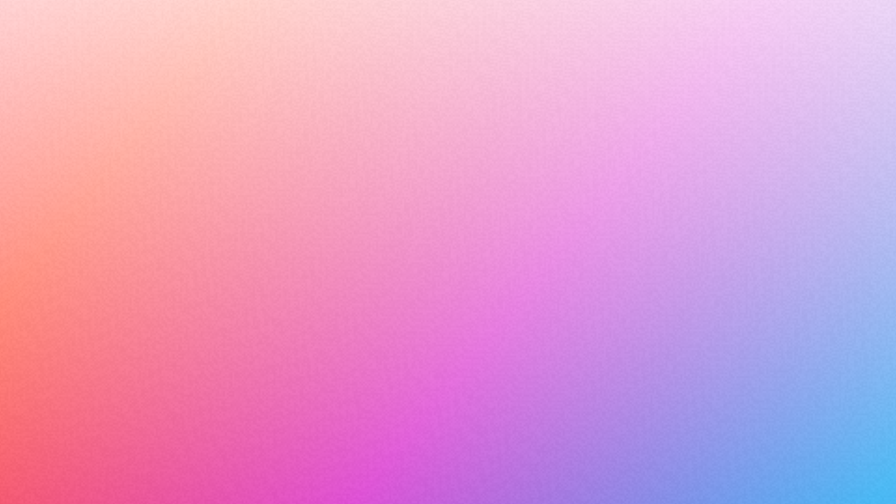
This background is drawn by a WebGL 1 fragment shader. Its source:

```glsl
precision highp float;

uniform vec2 u_resolution;

// Colours along the diagonal
const vec3 CORAL   = vec3(1.00, 0.36, 0.37);
const vec3 ORANGE  = vec3(1.00, 0.365, 0.27);
const vec3 MAGENTA = vec3(0.87, 0.315, 0.835);
const vec3 BLUE    = vec3(0.285, 0.72, 0.955);

// Positions of the colour stops, 0 at upper left and 1 at lower right
const float ORANGE_STOP  = 0.19;
const float MAGENTA_STOP = 0.585;
const float BLUE_STOP    = 0.98;

const vec2  AXIS_WEIGHTS   = vec2(0.685, 0.315); // rightward, downward
const float VEIL_STRENGTH  = 0.72;  // white at the top edge
const float GRAIN_ROWS     = 270.0; // grain cells per canvas height
const float GRAIN_STRENGTH = 0.03;

float hash(vec2 cell) {
  return fract(sin(dot(cell, vec2(127.1, 311.7))) * 43758.5453);
}

float valueNoise(vec2 p) {
  vec2 cell = floor(p);
  vec2 f = fract(p);
  f = f * f * (3.0 - 2.0 * f);
  float lower = mix(hash(cell), hash(cell + vec2(1.0, 0.0)), f.x);
  float upper = mix(hash(cell + vec2(0.0, 1.0)), hash(cell + 1.0), f.x);
  return mix(lower, upper, f.y);
}

// Fraction of the way from one stop to the next
float between(float start, float end, float t) {
  return clamp((t - start) / (end - start), 0.0, 1.0);
}

vec3 diagonalGradient(float t) {
  vec3 color = mix(CORAL, ORANGE, between(0.0, ORANGE_STOP, t));
  color = mix(color, MAGENTA, between(ORANGE_STOP, MAGENTA_STOP, t));
  return mix(color, BLUE, between(MAGENTA_STOP, BLUE_STOP, t));
}

void main() {
  vec2 uv = gl_FragCoord.xy / u_resolution;

  // Diagonal colour sweep
  float t = dot(vec2(uv.x, 1.0 - uv.y), AXIS_WEIGHTS);
  vec3 color = diagonalGradient(t);

  // White veil fading down from the top
  color = mix(color, vec3(1.0), VEIL_STRENGTH * uv.y);

  // Fine grain
  vec2 grainPoint = gl_FragCoord.xy / u_resolution.y * GRAIN_ROWS;
  color += GRAIN_STRENGTH * (valueNoise(grainPoint) - 0.5);

  gl_FragColor = vec4(clamp(color, 0.0, 1.0), 1.0);
}
```
